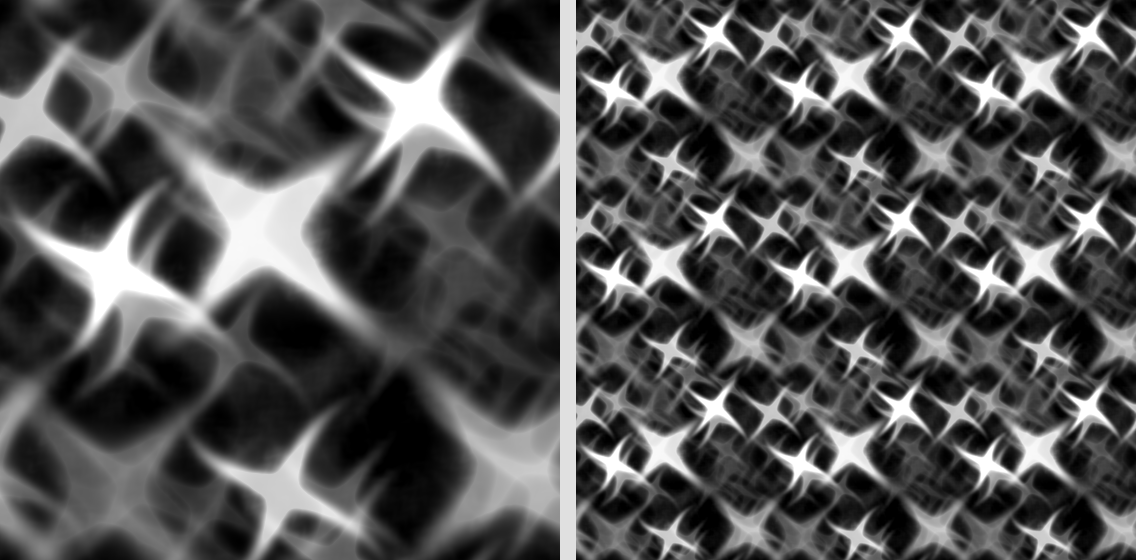
Left: one tile. Right: repeated 3 by 3.
Reproduce this background procedurally as a three.js fragment shader.

```glsl
#define ARM_WIDTH 0.055
#define ARM_LENGTH 0.78
#define BEAM_WIDTH 0.105
#define BEAM_LENGTH 1.12
#define GLOW_SIZE 0.14
#define SWIRL 0.5
#define FAINTEST 0.09
#define MURK 0.05
#define GAIN 1.2

varying vec2 vUv;

const float TAU = 6.2831853;

vec2 hash2(vec2 p) {
  vec2 q = vec2(dot(p, vec2(127.1, 311.7)), dot(p, vec2(269.5, 183.3)));
  return fract(sin(q) * 43758.55);
}

mat2 rotation(float angle) {
  float c = cos(angle), s = sin(angle);
  return mat2(c, s, -s, c);
}

// Layered sines with whole frequencies, so the cloud wraps; range -1 to 1
float cloud(vec2 uv) {
  vec2 p = uv * TAU;
  vec2 freq = vec2(3.0, 2.0);
  float sum = 0.0, weight = 0.5;
  for (int i = 0; i < 4; i++) {
    sum += weight * sin(dot(freq, p) + 1.6 * sin(dot(freq.yx * vec2(-1.0, 1.0), p) + sum * 2.0));
    freq = vec2(freq.x - freq.y * 2.0, freq.x * 2.0 + freq.y);
    weight *= 0.55;
  }
  return sum;
}

// Soft streak along x that thins and fades toward its tips
float arm(vec2 p, float width, float reach) {
  float t = min(abs(p.x) / reach, 1.0);
  float across = p.y / (width * (1.0 - 0.35 * t));
  return exp(-across * across) * (1.0 - smoothstep(0.1, 1.0, t));
}

// Four-armed flare whose arms bend back to the diagonals
float flare(vec2 p, float tilt, float width, float reach, float glow, float mottle) {
  float r2 = dot(p, p);
  float turn = tilt * max(1.0 - 1.4 * r2, 0.0);
  vec2 q = rotation(TAU / 8.0 - turn) * p;
  float halo = exp(-r2 / (glow * glow) * (1.0 + 0.45 * mottle));
  float arms = arm(q, width, reach) + arm(q.yx, width, reach * 0.9);
  return min(1.35 * arms + 0.9 * halo, 1.0);
}

// Screen-blended flares on a wrapped, jittered grid; returns what stays dark
float darkness(vec2 uv, float cells, float seed, float width, float reach,
               float glow, float swirl, float rarity, float peak, float mottle) {
  vec2 p = uv * cells;
  vec2 base = floor(p);
  float dark = 1.0;
  for (int y = -1; y <= 1; y++) {
    for (int x = -1; x <= 1; x++) {
      vec2 cell = base + vec2(float(x), float(y));
      vec2 id = mod(cell, cells);
      vec2 jitter = hash2(id + seed);
      vec2 center = cell + 0.5 + 0.56 * (jitter - 0.5);
      // Each cell takes a different rank, so brightness is evenly shared
      float count = cells * cells;
      float rank = mod(5.0 * (id.x + cells * id.y) + floor(seed), count);
      float level = pow((rank + 0.5) / count, rarity);
      float bright = peak * mix(FAINTEST, 1.0, level);
      float tilt = swirl * (0.4 + 0.7 * hash2(id.yx + seed + 7.0).x);
      dark *= 1.0 - bright * flare(p - center, tilt, width, reach, glow, mottle);
    }
  }
  return dark;
}

void main() {
  float mottle = cloud(vUv);
  // Slight wrapped warp keeps the streaks from being ruler-straight
  vec2 uv = vUv + 0.006 * sin(TAU * (vUv.yx * vec2(2.0, 3.0) + vec2(0.1, 0.4)));

  // Crisp flares, broad beams, and a faint finer mesh
  float dark = darkness(uv, 3.0, 2.0, ARM_WIDTH, ARM_LENGTH, GLOW_SIZE, SWIRL, 2.4, 1.0, mottle);
  dark *= darkness(uv + vec2(0.17, 0.09), 3.0, 13.0, ARM_WIDTH, ARM_LENGTH, GLOW_SIZE, SWIRL, 2.8, 1.0, mottle);
  dark *= darkness(uv, 3.0, 24.0, BEAM_WIDTH, BEAM_LENGTH, 0.25, 0.08, 4.5, 0.95, mottle);
  dark *= darkness(uv, 4.0, 35.0, ARM_WIDTH * 1.3, ARM_LENGTH, GLOW_SIZE, SWIRL, 1.5, 0.3, mottle);

  float light = 1.0 - dark;
  light += MURK * (0.3 + mottle) * dark;
  gl_FragColor = vec4(vec3(clamp(GAIN * light - 0.02, 0.0, 1.0)), 1.0);
}
```
